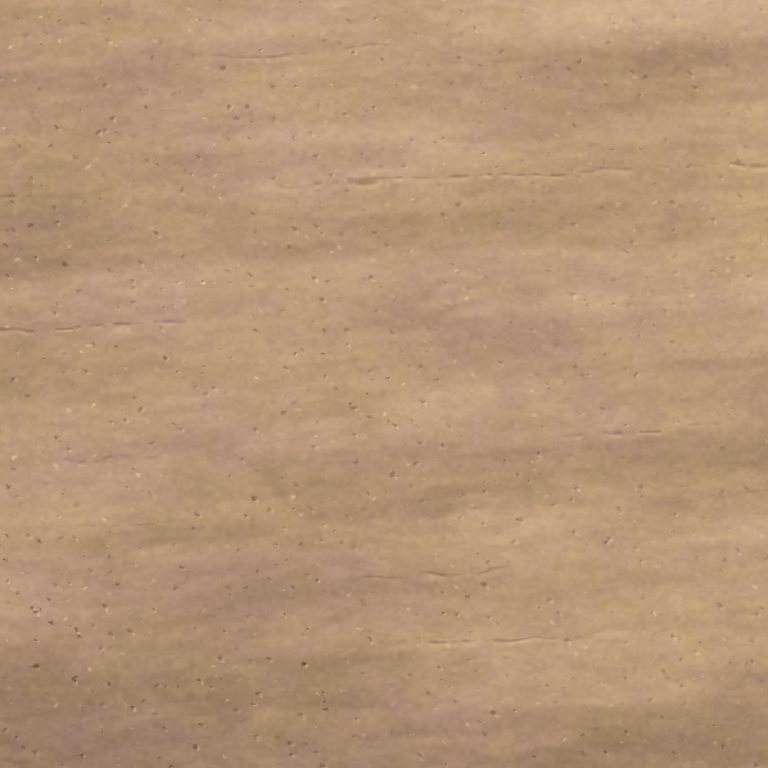
A WebGL 2 fragment shader for this texture:

```glsl
#version 300 es
precision highp float;
// Worn oak floor planks seen at a slant, with mottled grain, broken seams and small pores.
#define BASE_COLOR vec3(0.709, 0.589, 0.470)
#define TONE_TINT vec3(1.0, 0.94, 0.74)
#define SLOPE 0.045
#define END_SKEW 1.1
#define PLANK_HEIGHT 0.086
#define PLANK_LENGTH 1.5
#define PLANK_CONTRAST 0.06
#define GRAIN_CONTRAST 0.075
#define SEAM_DEPTH 0.10
#define PORE_CELL 0.031
#define PORE_RADIUS 0.0040
#define PORE_DEPTH 0.21

uniform vec2 u_resolution;
out vec4 outColor;

float hash(vec2 p) {
  vec3 q = fract(p.xyx * vec3(0.1031, 0.1030, 0.0973));
  q += dot(q, q.yzx + 33.33);
  return fract((q.x + q.y) * q.z);
}

vec2 hash2(vec2 p) {
  return vec2(hash(p), hash(p + vec2(47.3, 19.7)));
}

// Smooth cellular noise: random cell values blended by distance, about -0.5 to 0.5
float cellTone(vec2 p) {
  vec2 cell = floor(p);
  float sum = 0.0, weight = 0.0;
  for (int j = -1; j <= 1; j++) {
    for (int i = -1; i <= 1; i++) {
      vec2 id = cell + vec2(i, j);
      vec2 d = id + 0.15 + 0.7 * hash2(id) - p;
      float w = exp(-6.0 * dot(d, d));
      sum += w * hash(id + 71.9);
      weight += w;
    }
  }
  return sum / weight - 0.5;
}

// Tone of one row of boards, with softened butt joints
float boardTone(float row, float x) {
  float s = x / PLANK_LENGTH + 7.0 * hash(vec2(row, 3.0));
  float id = floor(s);
  float joint = smoothstep(0.992, 1.0, s - id);
  return mix(hash(vec2(id, row)), hash(vec2(id + 1.0, row)), joint) - 0.5;
}

// Faint curved growth rings around scattered knots
float knotFigure(vec2 p) {
  vec2 g = p * vec2(2.0, 3.2) + vec2(0.35, 0.6);
  vec2 id = floor(g);
  vec2 d = g - id - 0.35 - 0.3 * hash2(id);
  d.x += 0.35 * d.y;
  float r = length(d * vec2(1.0, 1.5)) + 0.16 * cellTone(p * vec2(14.0, 28.0));
  float present = step(0.45, hash(id + 5.1));
  return present * sin(r * 46.0) * exp(-dot(d, d) * 40.0);
}

// Dark pores, some with a pale rim, and a few pale flecks
float pores(vec2 p) {
  float tone = 0.0;
  for (int k = 0; k < 4; k++) {
    vec2 g = p / PORE_CELL + float(k) * vec2(13.37, 8.61);
    vec2 id = floor(g);
    vec2 d = (g - id - 0.25 - 0.5 * hash2(id)) * PORE_CELL;
    float kind = hash(id + 31.0);
    float size = PORE_RADIUS * mix(0.6, 1.25, hash(id + 57.0));
    float strength = mix(0.15, 1.0, pow(hash(id + 83.0), 2.0));
    d += 0.003 * vec2(cellTone(p * 210.0), cellTone(p * 210.0 + 50.0));
    d.y += d.x * (hash(id + 11.0) - 0.5);
    float spot = 1.0 - smoothstep(0.0, 1.0, length(d * vec2(0.8, 1.1)) / size);
    vec2 rimOffset = vec2(0.9, -0.8) * size;
    float rim = 1.0 - smoothstep(0.0, 1.0, length(d - rimOffset) / size);
    float dark = step(kind, 0.28);
    float pale = step(0.87, kind);
    float rimmed = dark * step(0.5, hash(id + 97.0));
    tone += strength * (0.8 * pale * spot + 0.6 * rimmed * rim - dark * spot);
  }
  return tone;
}

void main() {
  vec2 p = gl_FragCoord.xy / u_resolution.y;
  vec2 q = vec2(p.x, p.y - SLOPE * p.x);
  q.y += 0.003 * sin(q.x * 7.0 + 1.0) + 0.012 * cellTone(q * vec2(5.0, 14.0));

  // Boards, their edges frayed by the grain
  float rowPos = (p.y - SLOPE * p.x) / PLANK_HEIGHT + 4.35;
  rowPos += 0.10 * cellTone(p * vec2(30.0, 60.0)) + 0.1 * cellTone(p * vec2(4.0, 9.0));
  float row = floor(rowPos);
  float across = rowPos - row;
  float boardX = p.x + END_SKEW * p.y + 0.012 * cellTone(p * 60.0);
  float tone = PLANK_CONTRAST * mix(boardTone(row, boardX),
    boardTone(row + 1.0, boardX), smoothstep(0.75, 1.0, across));

  // Broad light, long streaks, blotches and fine mottling
  tone += 0.04 * (p.x - 0.5) + 0.055 * (smoothstep(-0.05, 0.35, p.y) - 0.85);
  tone += GRAIN_CONTRAST * 1.05 * cellTone(q * vec2(2.3, 9.0) + 3.7);
  tone += GRAIN_CONTRAST * 0.7 * cellTone(q * vec2(5.0, 34.0) + 15.3);
  tone += GRAIN_CONTRAST * 0.4 * cellTone(q * vec2(12.0, 24.0) + 33.0);
  tone += GRAIN_CONTRAST * 0.5 * cellTone(q * vec2(22.0, 90.0) + 21.0);
  tone += GRAIN_CONTRAST * 0.42 * cellTone(p * vec2(75.0, 120.0) + 9.0);
  tone += GRAIN_CONTRAST * 0.42 * cellTone(p * vec2(170.0, 210.0) + 2.0);
  tone += GRAIN_CONTRAST * 0.3 * knotFigure(q);

  // Broken seams: short dark dashes with a pale lower lip
  float edge = (across - floor(across + 0.5)) * PLANK_HEIGHT;
  float seamRow = floor(rowPos + 0.5);
  float open = smoothstep(0.12, 0.36, cellTone(vec2(q.x * 3.2, seamRow * 3.0)));
  open *= smoothstep(-0.3, 0.25, cellTone(p * vec2(95.0, 12.0)));
  float darkLine = 1.0 - smoothstep(0.0, 0.0036, abs(edge));
  float paleLip = 1.0 - smoothstep(0.0, 0.005, abs(edge + 0.005));
  tone += SEAM_DEPTH * open * (0.5 * paleLip - darkLine);

  // Pores gather toward the left and lower parts
  float wear = 1.05 - 0.4 * p.x - 0.2 * p.y;
  tone += PORE_DEPTH * wear * pores(p);

  // Warm and rosy colour drift
  float drift = cellTone(q * vec2(4.0, 11.0) + 40.0) + 0.8 * cellTone(p * vec2(28.0, 36.0));
  vec3 color = BASE_COLOR + TONE_TINT * tone + drift * vec3(0.002, -0.008, 0.034);
  outColor = vec4(clamp(color, 0.0, 1.0), 1.0);
}
```
